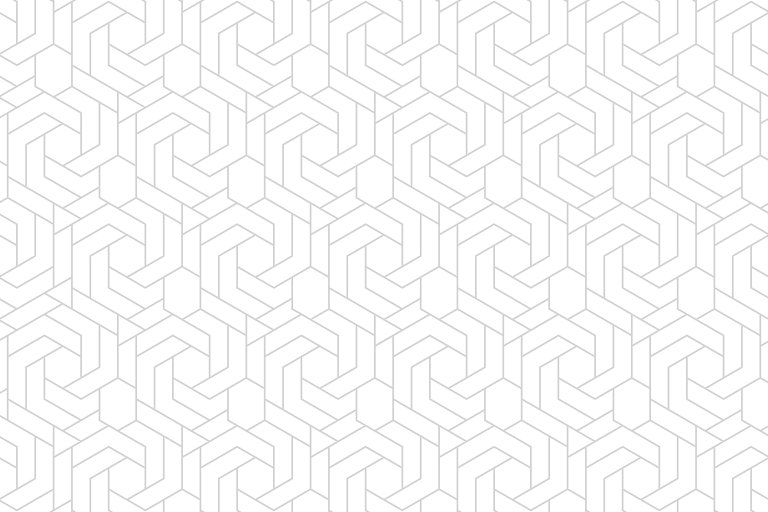
A Shadertoy shader for this pattern:

```glsl
const vec3 PAPER = vec3(1.0);
const vec3 INK = vec3(0.81);
const float REPEATS_ACROSS = 5.977;
const float LINE_WIDTH = 0.00215;      // fraction of canvas width

// Lengths below are in edges of the triangular grid inside one motif
const float H = 0.8660254;             // height of a grid triangle
const float PITCH = 7.0 * H;           // spacing of motifs along a row
const float ROW = PITCH * H;           // spacing of rows
const float EDGE = 1.0 / (REPEATS_ACROSS * PITCH); // grid edge over canvas width
const vec2 HEX_OFFSET = vec2(3.0 * H, -1.75);
const float HEX_TOP = 1.25;
const float OPEN_COLUMN = -2.75;       // gaps left of this column stay uncovered
const float OPEN_ROW = 0.5;            // and below this row

float segment(vec2 p, vec2 a, vec2 b) {
    vec2 ab = b - a;
    vec2 ap = p - a;
    return length(ap - ab * clamp(dot(ap, ab) / dot(ab, ab), 0.0, 1.0));
}

// Six hooked arms winding out of a central hexagon
float pinwheel(vec2 p) {
    const mat2 turn = mat2(0.5, H, -H, 0.5);
    float d = 1e3;
    for (int arm = 0; arm < 6; arm++) {
        d = min(d, segment(p, vec2(H, 0.5), vec2(-H, 1.5)));
        d = min(d, segment(p, vec2(-H, 1.5), vec2(-3.0 * H, 0.5)));
        d = min(d, segment(p, vec2(-3.0 * H, 1.5), vec2(-3.0 * H, -2.5)));
        p = turn * p;
    }
    return d;
}

// Tall hexagon that fills the gap between three motifs
float tallHexagon(vec2 p) {
    p = abs(p);
    return max(p.x - H, H * p.y + 0.5 * p.x - H * HEX_TOP);
}

void mainImage(out vec4 fragColor, in vec2 fragCoord) {
    vec2 p = (fragCoord - 0.5 * iResolution.xy) / (iResolution.x * EDGE);
    float pixel = 1.0 / (iResolution.x * EDGE);

    float lines = 1e3;
    float hexagon = 1e3;
    float nearRow = floor(p.y / ROW + 0.5);

    // Nearby motifs on the staggered lattice
    for (int j = -1; j <= 1; j++) {
        float row = nearRow + float(j);
        float nearColumn = floor(p.x / PITCH - 0.5 * row + 0.5);
        for (int i = -1; i <= 1; i++) {
            float column = nearColumn + float(i) + 0.5 * row;
            vec2 local = p - vec2(column * PITCH, row * ROW);
            lines = min(lines, pinwheel(local));
            bool open = column < OPEN_COLUMN && row < OPEN_ROW;
            if (!open) hexagon = min(hexagon, tallHexagon(local - HEX_OFFSET));
        }
    }

    // Hexagons cover the arms that run beneath them
    float d = hexagon < 0.0 ? -hexagon : min(lines, hexagon);
    float halfWidth = 0.5 * LINE_WIDTH / EDGE;
    float ink = clamp((halfWidth - d) / pixel + 0.5, 0.0, 1.0);
    fragColor = vec4(mix(PAPER, INK, ink), 1.0);
}
```
